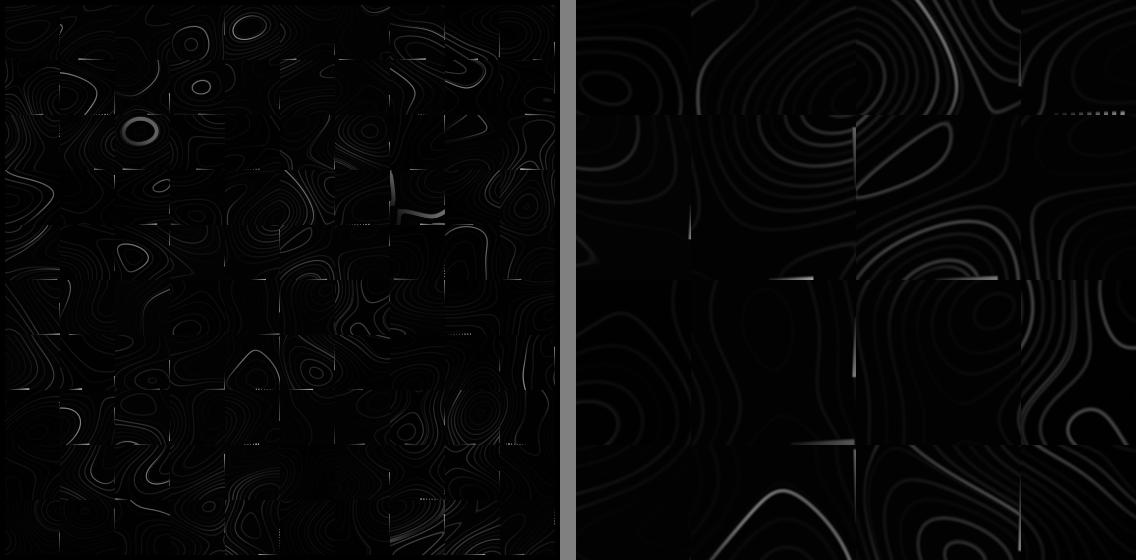
Left, the full canvas; right, a detail of the centre.
A three.js fragment shader for this pattern:

```glsl
#define GRID 10.0
#define MARGIN 0.009
#define LEVELS 3.0
#define LINE_WIDTH 0.011
#define SOFTNESS 0.012
#define JITTER 0.6
#define FAINT 0.15
#define BRIGHT 0.55
#define DASH_WIDTH 0.036
#define DASH_CHANCE 0.55
#define STRAND_CHANCE 0.5

varying vec2 vUv;

float hash(vec2 p) {
  return fract(sin(dot(p, vec2(127.1, 311.7))) * 43758.54);
}

vec2 hash2(vec2 p) {
  return vec2(hash(p), hash(p + 41.3));
}

// Layered, bent sine waves in turning directions
float field(vec2 p) {
  float sum = 0.0;
  for (int i = 0; i < 4; i++) {
    float n = float(i);
    float angle = 2.4 * n + 0.5;
    vec2 dir = vec2(cos(angle), sin(angle));
    float bend = 0.8 * sin(1.7 * dot(p, vec2(-dir.y, dir.x)) + 2.3 * n);
    sum += sin(dot(p, dir) * (2.3 + 0.9 * n) + bend + 1.9 * n) / (1.0 + 0.35 * n);
  }
  return sum;
}

float stroke(float dist, float halfWidth) {
  return 1.0 - smoothstep(halfWidth - SOFTNESS, halfWidth + SOFTNESS, dist);
}

// Tapered, sometimes beaded dash resting on a cell border
float borderDash(float along, float across, vec2 seed) {
  float start = hash(seed + 3.1) * 0.65;
  float span = mix(0.2, 0.5, hash(seed + 5.7));
  float t = (along - start) / span;
  float taper = hash(seed + 8.9) < 0.5 ? t : 1.0 - t;
  float width = DASH_WIDTH * mix(0.35, 1.0, taper) * mix(0.5, 1.0, hash(seed + 2.2));
  float ends = smoothstep(0.0, 0.05, t) * (1.0 - smoothstep(0.95, 1.0, t));
  float beads = smoothstep(-0.4, 0.4, sin(along * 125.0));
  float texture = hash(seed + 6.4) > 0.86 ? beads : 1.0;
  float shade = mix(0.2, 1.0, taper) * mix(0.4, 1.0, hash(seed + 1.5));
  return step(hash(seed), DASH_CHANCE) * ends * texture * shade * stroke(across, width);
}

void main() {
  vec2 grid = (vUv - MARGIN) / (1.0 - 2.0 * MARGIN) * GRID;
  vec2 cell = clamp(floor(grid), 0.0, GRID - 1.0);
  vec2 q = grid - cell;
  vec2 shift = cell + JITTER * hash2(cell + 0.7);
  vec2 p = q + shift;

  // Height and slope, so that strokes keep an even width
  float e = 0.01;
  float height = field(p);
  vec2 slope = vec2(field(p + vec2(e, 0.0)), field(p + vec2(0.0, e))) - height;
  float steepness = max(length(slope) / e, 0.5);

  // Faint contours with a random shade per level
  float level = floor(height * LEVELS + 0.5);
  float levelDist = abs(height - level / LEVELS) / steepness;
  float h = hash(vec2(level, 7.0) + cell * 0.37);
  float region = mix(0.35, 1.5, smoothstep(-0.5, 1.8, field(p * 0.6 + 7.0)));
  float light = 0.003 + 0.007 * hash(cell + 9.4);
  light += (0.02 + FAINT * h * h) * region * stroke(levelDist, LINE_WIDTH);

  // One bright strand through some cells
  float strandHeight = field(shift + hash2(cell + 12.6));
  float strandDist = abs(height - strandHeight) / steepness;
  float strandSeed = hash(cell + 21.8);
  float strandWidth = LINE_WIDTH + 0.025 * step(0.96, hash(cell + 33.5));
  float glow = 0.6 + 0.4 * sin(3.0 * (q.x + q.y) + 6.3 * strandSeed);
  float strand = BRIGHT * mix(0.3, 1.0, strandSeed) * glow * stroke(strandDist, strandWidth);
  light = max(light, strand * step(hash(cell + 17.2), STRAND_CHANCE));

  // Dashes on the lower and right borders
  light = max(light, 0.7 * borderDash(q.x, q.y, cell + 51.3));
  light = max(light, 0.6 * borderDash(q.y, (1.0 - q.x) * 1.4, cell + 73.9));

  // Black margin
  vec2 inside = smoothstep(-SOFTNESS, SOFTNESS, grid)
              * smoothstep(-SOFTNESS, SOFTNESS, GRID - grid);
  gl_FragColor = vec4(vec3(light * inside.x * inside.y), 1.0);
}
```
